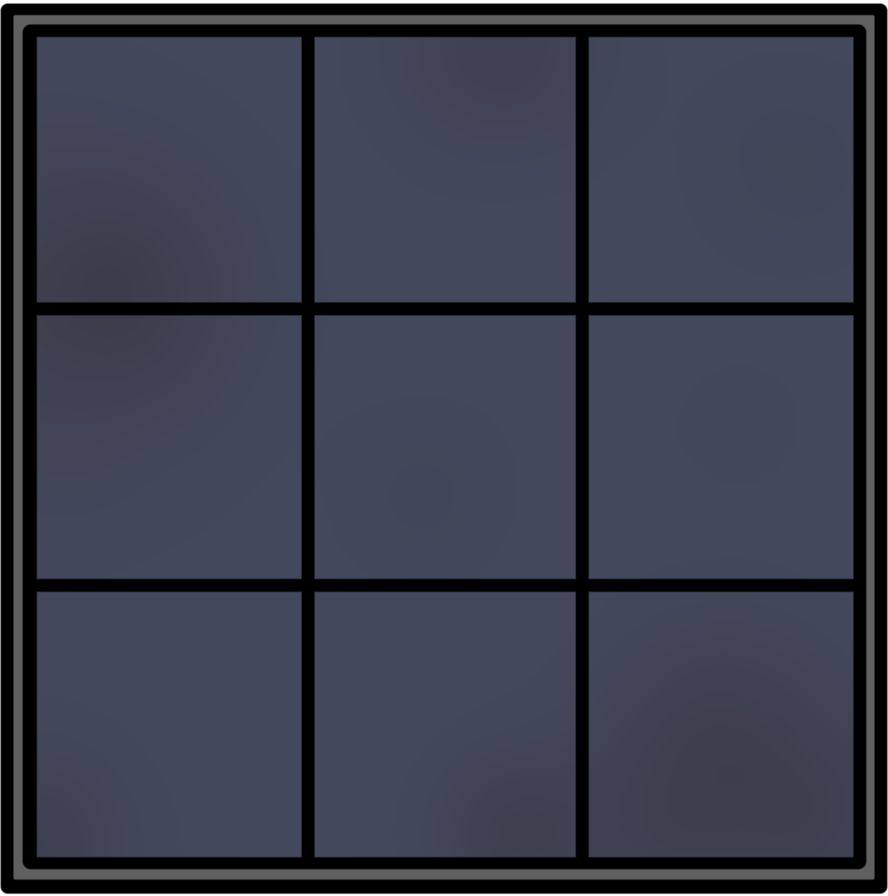
Give the GLSL for this pattern, as a Shadertoy shader.

```glsl
// A square window of three by three slate panes in a black and grey frame.
// The frame is nested rounded boxes, the bars are a repeated line distance,
// and soft smudges, bent by gradient noise, darken the glass.

const vec3 PAPER = vec3(1.0);
const vec3 INK = vec3(0.0);
const vec3 METAL = vec3(0.375);
const vec3 GLASS = vec3(0.263, 0.282, 0.361);
const vec3 GRIME = vec3(0.237, 0.228, 0.284);

const vec2 PITCH = vec2(0.306, 0.3086);
const float BAR_HALF = 0.0072;

// Each smudge: centre x, centre y, spread, strength
const int SMUDGES = 11;
const vec4 smudges[SMUDGES] = vec4[](
    vec4(-0.372, 0.174, 0.080, 0.80),
    vec4(-0.470, 0.160, 0.140, 0.40),
    vec4(0.064, 0.448, 0.075, 0.50),
    vec4(0.311, -0.333, 0.085, 0.65),
    vec4(0.246, -0.424, 0.070, 0.50),
    vec4(0.402, -0.411, 0.070, 0.60),
    vec4(0.090, -0.431, 0.060, 0.65),
    vec4(-0.457, -0.450, 0.070, 0.55),
    vec4(-0.021, -0.053, 0.065, 0.12),
    vec4(0.389, 0.318, 0.070, 0.15),
    vec4(0.327, 0.025, 0.050, 0.07));

vec2 hashGradient(vec2 cell) {
    vec2 h = vec2(dot(cell, vec2(127.1, 311.7)), dot(cell, vec2(269.5, 183.3)));
    return 2.0 * fract(sin(h) * 43758.5) - 1.0;
}

float gradientNoise(vec2 p) {
    vec2 i = floor(p);
    vec2 f = p - i;
    vec2 u = f * f * f * (f * (f * 6.0 - 15.0) + 10.0);
    vec2 e = vec2(0.0, 1.0);
    float a = dot(hashGradient(i), f);
    float b = dot(hashGradient(i + e.yx), f - e.yx);
    float c = dot(hashGradient(i + e.xy), f - e.xy);
    float d = dot(hashGradient(i + e.yy), f - e.yy);
    return mix(mix(a, b, u.x), mix(c, d, u.x), u.y);
}

float roundBox(vec2 p, vec2 halfSize, float radius) {
    vec2 q = abs(p) - halfSize + radius;
    return length(max(q, 0.0)) + min(max(q.x, q.y), 0.0) - radius;
}

// Distance to the nearest of the two inner bars on each axis
float barDistance(vec2 p, vec2 pitch, float halfWidth) {
    vec2 nearest = (clamp(floor(p / pitch), -1.0, 0.0) + 0.5) * pitch;
    vec2 d = abs(p - nearest);
    return min(d.x, d.y) - halfWidth;
}

float coverage(float d, float softness) {
    return 1.0 - smoothstep(-softness, softness, d);
}

// Overlapping smudges combine without exceeding full strength
float grimeAmount(vec2 p) {
    float clean = 1.0;
    for (int i = 0; i < SMUDGES; i++) {
        vec2 d = (p - smudges[i].xy) / smudges[i].z;
        clean *= 1.0 - smudges[i].w * exp(-0.5 * dot(d, d));
    }
    return 1.0 - clean;
}

void mainImage(out vec4 fragColor, in vec2 fragCoord) {
    vec2 p = (fragCoord - 0.5 * iResolution.xy) / iResolution.y;
    float soft = max(0.0013, 0.6 / iResolution.y);

    // Nested frame
    float outer = roundBox(p - vec2(0.0, -0.0007), vec2(0.4948, 0.4967), 0.008);
    float metal = roundBox(p - vec2(0.0, 0.0007), vec2(0.4805, 0.4824), 0.002);
    float inner = roundBox(p - vec2(0.0005, 0.0013), vec2(0.4708, 0.4714), 0.009);
    vec3 color = mix(PAPER, INK, coverage(outer, soft));
    color = mix(color, METAL, coverage(metal, soft));
    color = mix(color, INK, coverage(inner, soft));

    // Glass with uneven grime
    vec2 wobble = vec2(gradientNoise(p * 8.0), gradientNoise(p * 8.0 + 31.0));
    vec3 glass = mix(GLASS, GRIME, grimeAmount(p + 0.012 * wobble));

    // Panes are the opening minus the bars
    vec2 q = p - vec2(0.0013, 0.001);
    float opening = roundBox(q, vec2(0.4557, 0.4577), 0.001);
    float panes = max(opening, -barDistance(q, PITCH, BAR_HALF));
    color = mix(color, glass, coverage(panes, soft));

    fragColor = vec4(color, 1.0);
}
```
